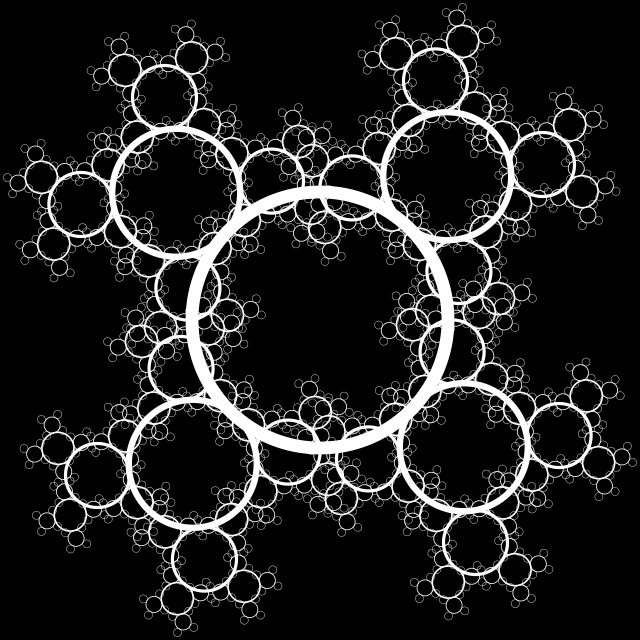
Write a WebGL 2 fragment shader that draws this pattern.

```glsl
#version 300 es
precision highp float;
// A tree of white rings on black: every ring carries four rings of half its
// size, tangent to it and turned by a fixed angle at each generation.
// A depth-first walk per pixel skips branches that cannot reach that pixel.

#define LEVELS 6           // generations of rings
#define ROOT_RADIUS 0.2    // radius of the largest ring, in canvas units
#define HALF_WIDTH 0.05    // half the stroke, relative to the ring radius
#define CHILD_OFFSET 1.5   // distance to a child centre, in parent radii
#define CHILD_SCALE 0.5    // child radius, in parent radii
#define TURN 48.5          // turn per generation, in degrees
#define REACH 3.0          // bound of a whole branch, in ring radii
#define MAX_STEPS 8192     // upper limit of the walk

uniform vec2 u_resolution;
out vec4 fragColor;

// Box-filtered coverage of a unit ring; stays correct for sub-pixel strokes.
float ringCoverage(vec2 p, float pixel) {
    float d = length(p) - 1.0;
    float outer = clamp(0.5 + (d + HALF_WIDTH) / pixel, 0.0, 1.0);
    float inner = clamp(0.5 + (d - HALF_WIDTH) / pixel, 0.0, 1.0);
    return outer - inner;
}

float ringTree(vec2 p, float pixel) {
    float c = cos(radians(TURN));
    float s = sin(radians(TURN));
    mat2 turn = mat2(c, -s, s, c);

    // Each generation keeps its local frame, pixel size and next child.
    vec2 frame[LEVELS];
    float pixelSize[LEVELS];
    int nextChild[LEVELS];

    int level = 0;
    frame[0] = turn * p;
    pixelSize[0] = pixel;
    nextChild[0] = 0;
    float uncovered = 1.0 - ringCoverage(p, pixel);

    for (int i = 0; i < MAX_STEPS; i++) {
        if (level < 0) break;
        if (level == LEVELS - 1 || nextChild[level] == 4) {
            level--;
            continue;
        }

        // Enter the child on the local x axis, then give the frame a quarter turn.
        vec2 parent = frame[level];
        vec2 child = (parent - vec2(CHILD_OFFSET, 0.0)) / CHILD_SCALE;
        float childPixel = pixelSize[level] / CHILD_SCALE;
        frame[level] = vec2(parent.y, -parent.x);
        nextChild[level]++;
        if (length(child) > REACH + childPixel) continue;

        uncovered *= 1.0 - ringCoverage(child, childPixel);
        level++;
        frame[level] = turn * child;
        pixelSize[level] = childPixel;
        nextChild[level] = 0;
    }
    return 1.0 - uncovered;
}

void main() {
    float canvas = min(u_resolution.x, u_resolution.y);
    vec2 p = (gl_FragCoord.xy - 0.5 * u_resolution) / canvas;
    float ink = ringTree(p / ROOT_RADIUS, 1.0 / (canvas * ROOT_RADIUS));
    fragColor = vec4(vec3(ink), 1.0);
}
```
